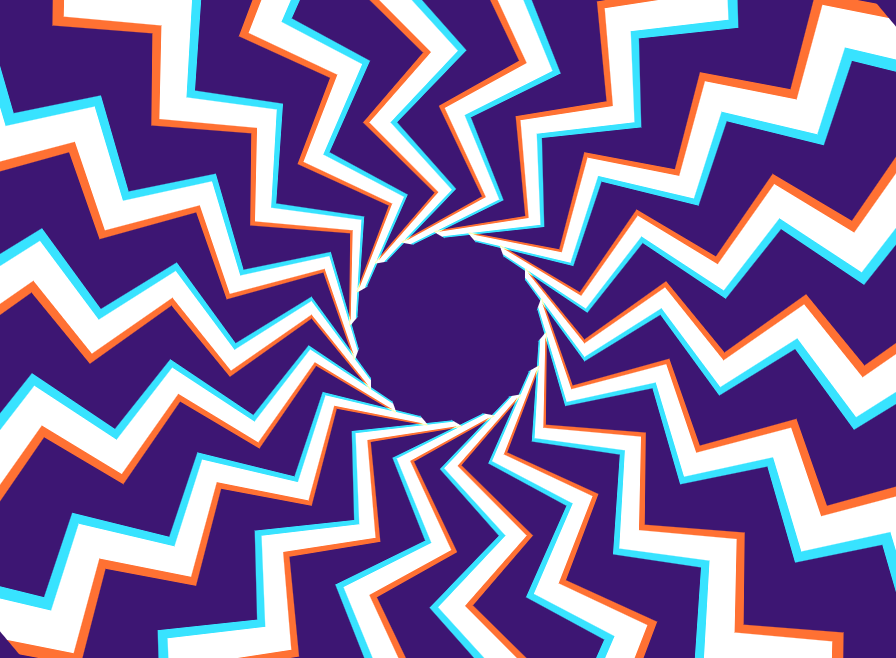
Reproduce this background procedurally as a WebGL 1 fragment shader.

```glsl
precision highp float;
// Eighteen zigzag arms swirl out of a plain disc on a violet ground.
// Each arm is a white wedge with an orange and a cyan border; its edges are
// skewed triangle waves whose slope fans out from one border to the other.

uniform vec2 u_resolution;

const float ARMS = 18.0;
const float TAU = 6.2831853;
const float DISC_RADIUS = 0.135;
const float ARM_START = 0.117;
const float ARM_END = 0.817;

const vec3 VIOLET = vec3(0.24, 0.085, 0.45);
const vec3 WHITE = vec3(1.0);
const vec3 CYAN = vec3(0.22, 0.89, 1.0);
const vec3 ORANGE = vec3(1.0, 0.445, 0.2);

// Triangle wave from 0 to 1, with its peak at the fraction "peak".
float skewedWave(float phase, float peak) {
  float q = fract(phase);
  return min(q / peak, (1.0 - q) / (1.0 - peak));
}

// Height of an arm edge at x; across runs from 0 (orange) to 1 (cyan).
float zigzagEdge(float x, float across) {
  float period = mix(0.2128, 0.2048, across);
  float slope = mix(-0.093, -0.254, across);
  float peak = mix(0.583, 0.563, across);
  float wave = skewedWave((x - 0.2074) / period, peak);
  return 0.0035 + slope * x + 0.1 * wave;
}

// Smooth coverage from a signed distance, positive inside.
float coverage(float dist, float pixel) {
  return clamp(dist / pixel + 0.5, 0.0, 1.0);
}

// Coverage of the area below an edge, allowing for its average steepness.
float belowEdge(vec2 p, float across, float pixel) {
  return coverage((zigzagEdge(p.x, across) - p.y) * 0.7, pixel);
}

vec2 rotate(vec2 p, float angle) {
  float c = cos(angle);
  float s = sin(angle);
  return vec2(c * p.x + s * p.y, c * p.y - s * p.x);
}

// Colour that one arm along the x axis adds to the ground.
vec3 armTint(vec2 p, float pixel) {
  float orangeOuter = belowEdge(p, 0.0, pixel);
  float orangeInner = belowEdge(p, 0.18, pixel);
  float cyanInner = belowEdge(p, 0.80, pixel);
  float cyanOuter = belowEdge(p, 1.0, pixel);
  float extent = coverage(p.x - ARM_START, pixel)
               * coverage(ARM_END - p.x, pixel);
  vec3 tint = (ORANGE - VIOLET) * max(orangeOuter - orangeInner, 0.0)
            + (WHITE - VIOLET) * max(orangeInner - cyanInner, 0.0)
            + (CYAN - VIOLET) * max(cyanInner - cyanOuter, 0.0);
  return tint * extent;
}

void main() {
  vec2 p = (gl_FragCoord.xy - 0.5 * u_resolution) / u_resolution.y;
  float pixel = 1.0 / u_resolution.y;

  // Arms at equal turns around the centre
  vec3 color = VIOLET;
  for (float i = 0.0; i < ARMS; i++) {
    color += armTint(rotate(p, i * TAU / ARMS), pixel);
  }

  // Central disc
  color = mix(color, VIOLET, coverage(DISC_RADIUS - length(p), pixel));
  gl_FragColor = vec4(clamp(color, 0.0, 1.0), 1.0);
}
```
